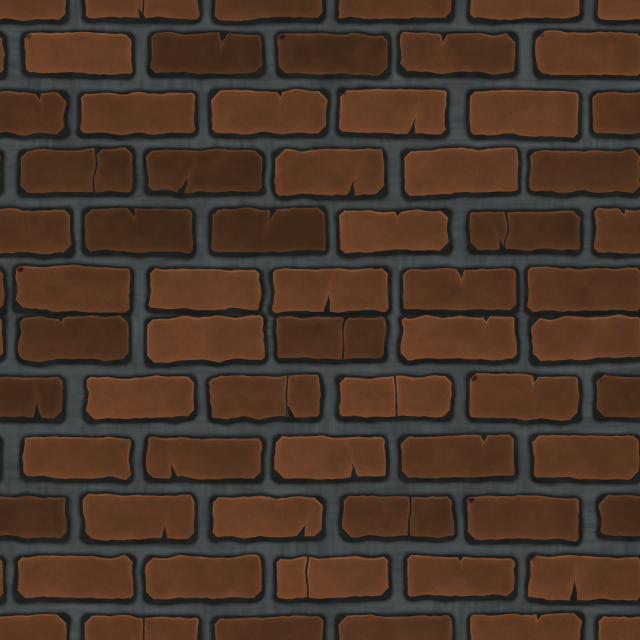
Reproduce this texture procedurally as a Shadertoy shader.

```glsl
// Worn hand-painted brick wall: staggered brown bricks, black outlines, grey brushed mortar.
#define COLS 5.0
#define ROWS 11.0
#define FIRST_BRICK vec2(0.118, 0.0833)
#define BRICK_HALF vec2(0.0865, 0.0328)
#define OUTLINE 0.0058
#define OUTLINE_DROP 0.0025
#define SPLIT_SHARE 0.14
#define NOTCH_SHARE 0.5
#define CLAY_DARK vec3(0.235, 0.152, 0.097)
#define CLAY_LIGHT vec3(0.415, 0.252, 0.157)
#define RIM_COLOR vec3(0.56, 0.36, 0.24)
#define MORTAR vec3(0.25, 0.267, 0.27)

vec4 hash4(vec2 p) {
    vec4 q = fract(p.xyxy * vec4(0.1031, 0.1030, 0.0973, 0.1099));
    q += dot(q, q.wzxy + 33.33);
    return fract((q.xxyz + q.yzzw) * q.zywx);
}

float noise(vec2 p) {
    vec2 i = floor(p), f = fract(p);
    f = f * f * (3.0 - 2.0 * f);
    vec2 e = vec2(0.0, 1.0);
    return mix(mix(hash4(i).x, hash4(i + e.yx).x, f.x),
               mix(hash4(i + e.xy).x, hash4(i + e.yy).x, f.x), f.y);
}

float roundBox(vec2 p, vec2 halfSize, float radius) {
    vec2 q = abs(p) - halfSize + radius;
    return length(max(q, 0.0)) + min(max(q.x, q.y), 0.0) - radius;
}

// Mortar with brush strokes, mostly along the courses
vec3 mortarColor(vec2 p) {
    vec2 bend = p + 0.008 * noise(p * 25.0);
    float across = noise(bend * vec2(28.0, 210.0));
    float down = noise(bend * vec2(190.0, 30.0));
    float strokes = mix(across, down, noise(p * 14.0 + 5.0));
    return MORTAR * (0.84 + 0.26 * strokes + 0.12 * noise(p * 18.0));
}

// Lays one brick, centred on p = 0, over the colour beneath it
vec3 paintBrick(vec3 col, vec2 p, vec2 id, float pixel) {
    vec4 size = hash4(id + 3.7), wear = hash4(id + 41.3), tint = hash4(id + 87.1);
    vec2 halfSize = BRICK_HALF + (size.xy - 0.5) * vec2(0.008, 0.004);
    p -= (size.zw - 0.5) * vec2(0.009, 0.003);
    p.y += p.x * (wear.x - 0.5) * 0.05;

    // Uneven edges
    vec2 seed = id * 7.3 + 50.0;
    vec2 wobble = vec2(noise(p * 38.0 + seed), noise(p * 38.0 + seed + 31.0)) - 0.5;
    vec2 fine = vec2(noise(p * 120.0 + seed), noise(p * 120.0 + seed + 17.0)) - 0.5;
    float outer = roundBox(p + wobble * 0.005 + vec2(0.0, OUTLINE_DROP), halfSize + OUTLINE, 0.013);
    float face = roundBox(p + wobble * 0.006 + fine * 0.0018, halfSize, 0.003 + 0.005 * wear.y);

    // Broken corners
    vec2 toEdge = abs(p) - halfSize;
    float cut = 0.013 * hash4(id + 9.0 + 3.0 * sign(p)).y;
    face = max(face, (toEdge.x + toEdge.y + cut) * 0.707);

    // V-shaped notch in the upper or lower edge
    if (wear.z < NOTCH_SHARE) {
        float side = wear.w < 0.65 ? 1.0 : -1.0;
        float below = halfSize.y - side * p.y;
        float depth = side > 0.0 ? 0.007 + 0.012 * tint.y : 0.014 + 0.016 * tint.y;
        float axis = (tint.z - 0.5) * 1.3 * halfSize.x + (tint.w - 0.5) * below;
        face = max(face, 0.0055 * (1.0 - below / depth) - abs(p.x - axis + fine.x * 0.003));
    }
    // Crack through the full height
    if (tint.w < SPLIT_SHARE) {
        float axis = (tint.z - 0.5) * 1.1 * halfSize.x;
        face = max(face, 0.0014 + fine.y * 0.001 - abs(p.x - axis + wobble.x * 0.008));
    }

    // Outline and soft shade on the mortar
    col *= mix(0.78, 1.0, smoothstep(0.0, 0.006, outer));
    vec3 ink = vec3(0.115, 0.118, 0.11) * (0.85 + 0.3 * noise(p * 60.0 + seed));
    col = mix(col, ink, smoothstep(0.001 + pixel, -0.001 - pixel, outer));

    // Clay, a little brighter to the lower left and at the edges
    vec2 place = p / halfSize;
    float blotch = noise(p * 32.0 + seed) * 0.6 + noise(p * 85.0 + seed) * 0.4 - 0.5;
    float light = tint.x * 0.8 + 0.06 - 0.08 * (place.x + place.y) + 0.38 * blotch;
    light += 0.22 * smoothstep(-0.014, 0.0, face);
    vec3 clay = mix(CLAY_DARK, CLAY_LIGHT, clamp(light, 0.0, 1.1));
    clay *= 0.97 + 0.06 * noise(p * 420.0);

    // Small plum stain in some upper left corners
    float stain = length(p - halfSize * vec2(-1.0, 1.0) + vec2(-0.005, 0.005));
    clay = mix(clay, vec3(0.2, 0.07, 0.1), step(0.8, wear.x) * smoothstep(0.008, 0.003, stain));

    // Bright worn rim, strongest along the top
    float rim = smoothstep(-0.0042, -0.0015, face) * mix(0.2, 0.8, smoothstep(-0.4, 0.9, place.y));
    clay = mix(clay, RIM_COLOR * (0.7 + 0.3 * tint.x), rim * (0.35 + 0.65 * noise(p * 70.0 + seed)));
    return mix(col, clay, smoothstep(pixel, -pixel, face));
}

// Small drift of the courses away from even spacing
float courseDrift(float row) {
    return (row < 4.5 ? row : max(2.0 * (row - 9.0), -7.0)) / 768.0;
}

void mainImage(out vec4 fragColor, in vec2 fragCoord) {
    float pixel = 0.75 / iResolution.y;
    vec2 pos = fragCoord / iResolution.y;
    pos.y = 1.0 - pos.y; // courses are counted from the top
    vec3 col = mortarColor(pos);

    float nearRow = floor((pos.y - FIRST_BRICK.y) * ROWS + 0.5);
    for (float i = -1.0; i <= 1.0; i++) {
        float row = nearRow + i, wrapped = mod(row, ROWS);
        float stagger = mod(wrapped + step(5.0, wrapped), 2.0) * 0.5;
        float y = FIRST_BRICK.y + row / ROWS + courseDrift(wrapped);
        float nearCol = floor((pos.x - FIRST_BRICK.x) * COLS - stagger + 0.5);
        for (float j = -1.0; j <= 1.0; j++) {
            float column = nearCol + j;
            vec2 p = pos - vec2(FIRST_BRICK.x + (column + stagger) / COLS, y);
            if (abs(p.x) > 0.12 || abs(p.y) > 0.056) continue;
            col = paintBrick(col, vec2(p.x, -p.y), vec2(mod(column, COLS), wrapped), pixel);
        }
    }
    fragColor = vec4(col, 1.0);
}
```
